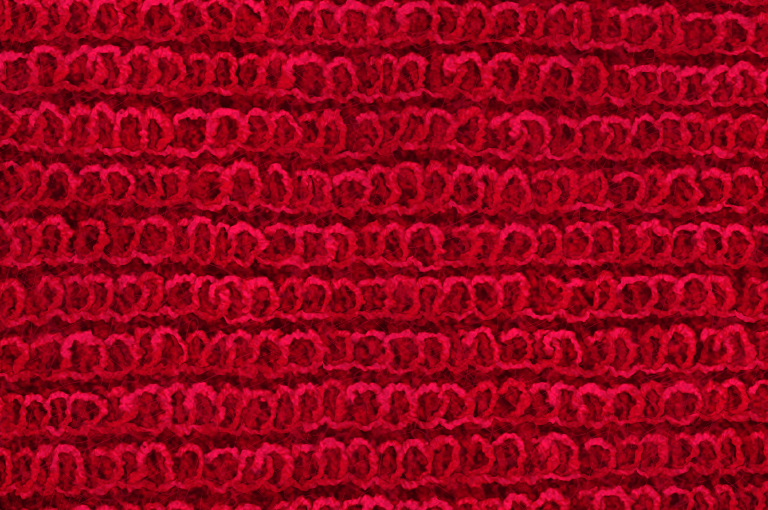
Reproduce this texture procedurally as a WebGL 1 fragment shader.

```glsl
precision highp float;
// Fuzzy red knitted fabric: sagging rows of overlapping yarn loops on a corded edge.
uniform vec2 u_resolution;

float hash(vec2 p) {
  return fract(sin(dot(p, vec2(127.1, 311.7))) * 43758.55);
}

float noise(vec2 p) {
  vec2 i = floor(p), f = fract(p);
  f = f * f * (3.0 - 2.0 * f);
  return mix(mix(hash(i), hash(i + vec2(1.0, 0.0)), f.x),
             mix(hash(i + vec2(0.0, 1.0)), hash(i + 1.0), f.x), f.y);
}

mat2 rotation(float a) {
  return mat2(cos(a), -sin(a), sin(a), cos(a));
}

// Yarn colour from shadow through red to pink highlight
vec3 yarnColor(float light) {
  vec3 c = mix(vec3(0.36, 0.0, 0.03), vec3(0.74, 0.01, 0.09), smoothstep(0.1, 0.6, light));
  return mix(c, vec3(0.91, 0.06, 0.29), smoothstep(0.66, 1.05, light));
}

// Lays a round, fuzzy, twisted strand with a soft shadow over the colour below
vec3 layYarn(vec3 below, float d, float width, float twist, float light, float mask) {
  float r = d / width;
  float bulge = sqrt(max(0.0, 1.0 - r * r));
  float ply = 0.5 + 0.5 * sin(twist + 2.5 * r);
  float shadow = smoothstep(2.0, 0.9, abs(r)) * mask;
  float cover = smoothstep(1.3, 0.5, abs(r)) * mask;
  vec3 c = yarnColor(light * (0.3 + 0.62 * bulge + 0.18 * ply));
  return mix(below * (1.0 - 0.25 * shadow), c, cover);
}

// Thin curved hairs along the contours of stretched noise
float hairs(vec2 p, float angle) {
  vec2 h = rotation(angle) * p * vec2(20.0, 60.0) + angle * 17.0;
  float line = smoothstep(0.07, 0.0, abs(noise(h) - 0.5));
  return line * smoothstep(0.3, 0.7, noise(p * 23.0 + angle * 9.0));
}

void main() {
  vec2 p = gl_FragCoord.xy / u_resolution.y;

  // Rows sag to the right and draw closer together there
  float sag = p.x * p.x / 2.27;
  float rowPos = (1.0 - p.y - 0.03 - 0.045 * sag) / (0.111 - 0.0105 * sag);
  rowPos += 0.2 * (noise(p * vec2(6.0, 7.0)) - 0.5);
  float row = floor(rowPos + 0.5);
  float y = row - rowPos;

  // About 27 loops across, unevenly spaced
  float u = p.x / 0.0558 + hash(vec2(row, 3.0));
  u += 0.9 * (noise(vec2(p.x * 6.0, row * 5.3)) - 0.5);
  vec2 fray = vec2(noise(p * 130.0), noise(p * 130.0 + 40.0)) - 0.5;
  vec2 bend = vec2(noise(p * 42.0), noise(p * 42.0 + 70.0)) - 0.5;
  u += 0.16 * fray.x + 0.24 * bend.x;
  y += 0.08 * fray.y + 0.1 * bend.y;
  float cell = floor(u);

  // Woolly ground, darkest in the grooves between rows
  float inside = smoothstep(0.52, 0.36, abs(y));
  float wool = noise(rotation(0.5) * p * vec2(110.0, 45.0)) * 0.55 + noise(p * 150.0) * 0.45;
  vec3 col = mix(vec3(0.21, 0.0, 0.02), vec3(0.72, 0.0, 0.07),
                 smoothstep(0.1, 0.95, wool) * (0.6 + 0.4 * inside));
  float fiber = 0.8 + 0.4 * noise(rotation(0.8) * p * vec2(200.0, 90.0));

  // Dim legs behind the loops
  for (int i = -1; i <= 1; i++) {
    float id = cell + float(i);
    float rnd = hash(vec2(id, row + 31.0));
    float x = (u - id - 0.3 - 0.4 * rnd) * 0.5;
    float d = x + (rnd - 0.3) * 0.7 * y + 0.3 * y * y;
    col = layYarn(col, d, 0.075, y * 45.0, 0.5 * fiber, inside * 0.65);
  }

  // Open loops, each lying over its left neighbour
  for (int i = -1; i <= 1; i++) {
    float id = cell + float(i);
    float rnd = hash(vec2(id, row));
    float rnd2 = hash(vec2(id + 57.0, row));
    vec2 q = vec2((u - id - 0.5 + 0.4 * (rnd - 0.5)) * 0.5, y - 0.02);
    q = rotation(0.8 * (rnd2 - 0.4)) * q;
    vec2 radius = vec2(0.21 + 0.08 * rnd2, 0.29 + 0.06 * rnd);
    vec2 e = q / radius;
    float len = length(e) + 0.001;
    float d = (len - 1.0) * len / (length(e / radius) + 0.001);
    // The gap opens at the lower left
    float gapAngle = 3.3 + 0.8 * rnd;
    float gap = dot(e / len, vec2(cos(gapAngle), sin(gapAngle)));
    float mask = smoothstep(0.75, 0.3, gap);
    float light = 0.8 + 0.16 * e.y / len + 0.3 * (rnd2 - 0.5);
    col = layYarn(col, d, 0.075 + 0.015 * rnd, atan(e.y, e.x) * 17.0, light * fiber, mask);
  }

  // Scalloped cord along the foot of the row
  float f = fract(u) * 2.0 - 1.0;
  float cord = y + 0.37 - 0.1 * f * f - 0.05 * (noise(vec2(u, row * 7.0)) - 0.5);
  float cordNoise = noise(vec2(u * 1.3, row * 3.0));
  col = layYarn(col, cord, 0.068, u * 21.0, (0.62 + 0.4 * cordNoise) * fiber, 0.65 + 0.3 * cordNoise);

  // Loose hairs, haze and grain
  float fuzz = hairs(p, 0.4) + hairs(p, 1.3) + hairs(p, 2.5) + hairs(p, 3.6);
  col = mix(col, vec3(0.77, 0.03, 0.19), 0.36 * min(fuzz, 1.0));
  col = mix(col, vec3(0.64, 0.02, 0.19), 0.14 * noise(p * 9.0) * inside);
  col *= 0.84 + 0.26 * noise(p * 230.0) + 0.1 * noise(p * 4.0);
  gl_FragColor = vec4(col, 1.0);
}
```
